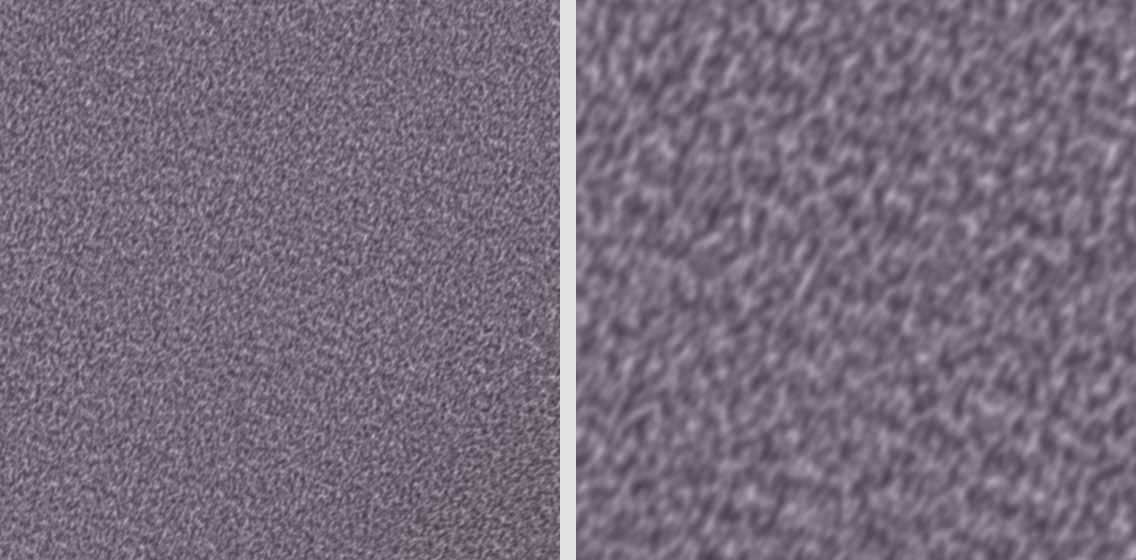
Left: the whole. Right: its middle third, enlarged.
Reproduce this texture procedurally as a three.js fragment shader.

```glsl
varying vec2 vUv;

#define BASE_COLOR vec3(0.452, 0.430, 0.483)
#define WARM_COLOR vec3(0.432, 0.408, 0.440)
#define GRAIN_FREQ vec2(72.0, 108.0)
#define WEAVE_FREQ vec2(24.0, 42.0)
#define GRAIN_ANGLE 1.24
#define CORNER_ANGLE 0.75
#define WEAVE_ANGLE 0.30
#define GRAIN_CONTRAST 0.208
#define FINE_SHARE 0.85
#define WEAVE_CONTRAST 0.045
#define HIGHLIGHT_SKEW 1.0

// Random unit gradient for a lattice cell
vec2 cellGradient(vec2 cell) {
  vec3 p = fract(vec3(cell.xyx) * vec3(0.1031, 0.1030, 0.0973));
  p += dot(p, p.yzx + 33.33);
  float angle = 6.28319 * fract((p.x + p.y) * p.z);
  return vec2(cos(angle), sin(angle));
}

// Gradient noise, centred on zero
float gradientNoise(vec2 p) {
  vec2 cell = floor(p);
  vec2 f = p - cell;
  vec2 w = f * f * f * (f * (f * 6.0 - 15.0) + 10.0);
  vec2 e = vec2(1.0, 0.0);
  float a = dot(cellGradient(cell), f);
  float b = dot(cellGradient(cell + e.xy), f - e.xy);
  float c = dot(cellGradient(cell + e.yx), f - e.yx);
  float d = dot(cellGradient(cell + e.xx), f - e.xx);
  return mix(mix(a, b, w.x), mix(c, d, w.x), w.y);
}

// Coordinates along and across a direction
vec2 alongAcross(vec2 p, float angle) {
  float c = cos(angle);
  float s = sin(angle);
  return vec2(c * p.x + s * p.y, c * p.y - s * p.x);
}

// Short slanted fibres in two octaves
float fibreGrain(vec2 p, float angle) {
  vec2 coarse = alongAcross(p, angle) * GRAIN_FREQ;
  vec2 fine = alongAcross(p, angle - 0.2) * GRAIN_FREQ * 1.55;
  return gradientNoise(coarse + 211.0) + FINE_SHARE * gradientNoise(fine + 437.0);
}

void main() {
  // Fibres lie flatter towards the lower right
  float diagonal = 0.5 * (vUv.x + 1.0 - vUv.y);
  float turn = 1.5708 * smoothstep(0.55, 1.0, diagonal);
  float grain = cos(turn) * fibreGrain(vUv, GRAIN_ANGLE)
              + sin(turn) * fibreGrain(vUv + 3.7, CORNER_ANGLE);

  // Faint rising rows and broad, soft unevenness
  float weave = gradientNoise(alongAcross(vUv, WEAVE_ANGLE) * WEAVE_FREQ + 91.0);
  float cloud = gradientNoise(vUv * 4.0 + 57.0);

  float tone = GRAIN_CONTRAST * grain + WEAVE_CONTRAST * weave + 0.012 * cloud;
  tone += HIGHLIGHT_SKEW * (tone * tone - 0.004);

  // Warmer, slightly darker lower right corner
  float warmth = smoothstep(0.5, 1.0, diagonal);
  vec3 color = mix(BASE_COLOR, WARM_COLOR, warmth);
  gl_FragColor = vec4(color + tone, 1.0);
}
```
